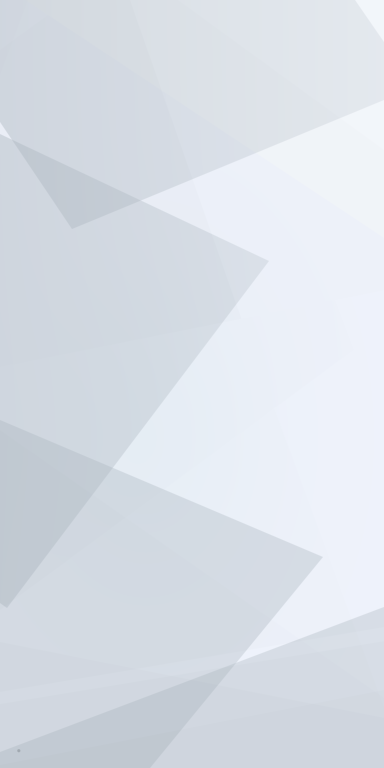
Write a Shadertoy shader that draws this background.

```glsl
// Pale layered-paper background: four large translucent grey sheets overlap
// on a cool white ground, and faint straight-edged facets tint the whole.
// Every sheet is a product of anti-aliased half-planes; x is 0..1, y is 0..2.

#define GROUND vec3(0.930, 0.945, 0.978)
#define SHEET vec3(0.680, 0.720, 0.755)
#define POOL vec3(0.895, 0.930, 0.958)
#define LEFT_OPACITY 0.42
#define RIGHT_OPACITY 0.22
#define LOW_OPACITY 0.37
#define FACET 0.012

// Coverage of the half-plane to the left of the direction a -> b.
float leftOf(vec2 p, vec2 a, vec2 b) {
    vec2 along = normalize(b - a);
    float dist = along.x * (p.y - a.y) - along.y * (p.x - a.x);
    float soft = 1.5 / iResolution.y;
    return smoothstep(-soft, soft, dist);
}

float topSheet(vec2 p) {
    vec2 corner = vec2(0.1875, 1.4036);
    return leftOf(p, corner, vec2(1.0, 1.7396))
         * leftOf(p, vec2(0.0, 1.6823), corner)
         * leftOf(p, vec2(1.0, 1.8906), vec2(0.9245, 2.0));
}

float middleSheet(vec2 p) {
    vec2 tip = vec2(0.7005, 1.3203);
    vec2 foot = vec2(0.0182, 0.4167);
    return leftOf(p, tip, vec2(0.0, 1.651))
         * leftOf(p, foot, tip)
         * leftOf(p, vec2(0.0, 0.4297), foot);
}

float lowerSheet(vec2 p) {
    vec2 tip = vec2(0.8411, 0.5495);
    return leftOf(p, tip, vec2(0.0, 0.9063))
         * leftOf(p, vec2(0.3906, 0.0), tip);
}

float bottomSheet(vec2 p) {
    return leftOf(p, vec2(1.0, 0.4193), vec2(0.0, 0.0417));
}

// Sum of the faint facets, in units of FACET.
float facets(vec2 p) {
    float aboveWedge = leftOf(p, vec2(0.0, 1.0443), vec2(0.8724, 1.2188));
    float aboveRise = leftOf(p, vec2(0.0, 0.4115), vec2(1.0, 1.147));
    float tone = 0.0;

    // Upper facets
    tone -= aboveWedge * leftOf(p, vec2(0.625, 1.1797), vec2(0.3385, 2.0));
    tone += 0.6 * leftOf(p, vec2(0.4635, 2.0), vec2(1.0, 1.6094));
    tone -= 0.5 * aboveWedge
          * leftOf(p, vec2(1.0, 1.3802), vec2(0.125, 1.9609))
          * leftOf(p, vec2(0.125, 1.9609), vec2(0.0, 1.87));
    tone += 0.4 * leftOf(p, vec2(0.073, 2.0), vec2(0.0, 1.805));

    // Central wedge and its neighbour
    tone -= mix(1.2, 0.4, p.x) * (1.0 - aboveWedge) * aboveRise
          * leftOf(p, vec2(1.0, 0.88), vec2(0.8724, 1.2188));
    tone -= 0.4 * (1.0 - aboveRise)
          * leftOf(p, vec2(0.9115, 0.3984), vec2(0.7161, 0.9323));

    // Lower facets and the narrow light band
    tone -= 0.5 * leftOf(p, vec2(1.0, 0.1823), vec2(0.0, 0.88));
    tone += leftOf(p, vec2(0.0, 0.1667), vec2(1.0, 0.33))
          * leftOf(p, vec2(1.0, 0.3672), vec2(0.0, 0.1979));
    tone -= 0.9 * leftOf(p, vec2(1.0, 0.1302), vec2(0.0, 0.3281));
    tone -= 0.8 * leftOf(p, vec2(1.0, 0.2031), vec2(0.0, 0.0078));
    return tone;
}

void mainImage(out vec4 fragColor, in vec2 fragCoord) {
    vec2 p = fragCoord / iResolution.xy * vec2(1.0, 2.0);

    // Ground: cool white with a bluish pool and a neutral upper corner
    vec2 fromPool = (p - vec2(0.38, 0.86)) / vec2(0.32, 0.45);
    vec3 color = mix(GROUND, POOL, 0.7 * exp(-dot(fromPool, fromPool)));
    float corner = leftOf(p, vec2(0.125, 1.9609), vec2(1.0, 1.3802));
    color += corner * vec3(0.008, 0.006, -0.010);

    // Translucent sheets
    float opacity = mix(LEFT_OPACITY, RIGHT_OPACITY, p.x);
    color = mix(color, SHEET, opacity * topSheet(p));
    color = mix(color, SHEET, opacity * middleSheet(p));
    color = mix(color, SHEET, LOW_OPACITY * lowerSheet(p));
    color = mix(color, SHEET, LOW_OPACITY * bottomSheet(p));

    color += FACET * facets(p);

    // Tiny grey speck near the lower left corner
    float speck = 1.0 - smoothstep(0.002, 0.006, length(p - vec2(0.049, 0.045)));
    color = mix(color, vec3(0.6, 0.63, 0.66), 0.8 * speck);

    fragColor = vec4(clamp(color, 0.0, 1.0), 1.0);
}
```
